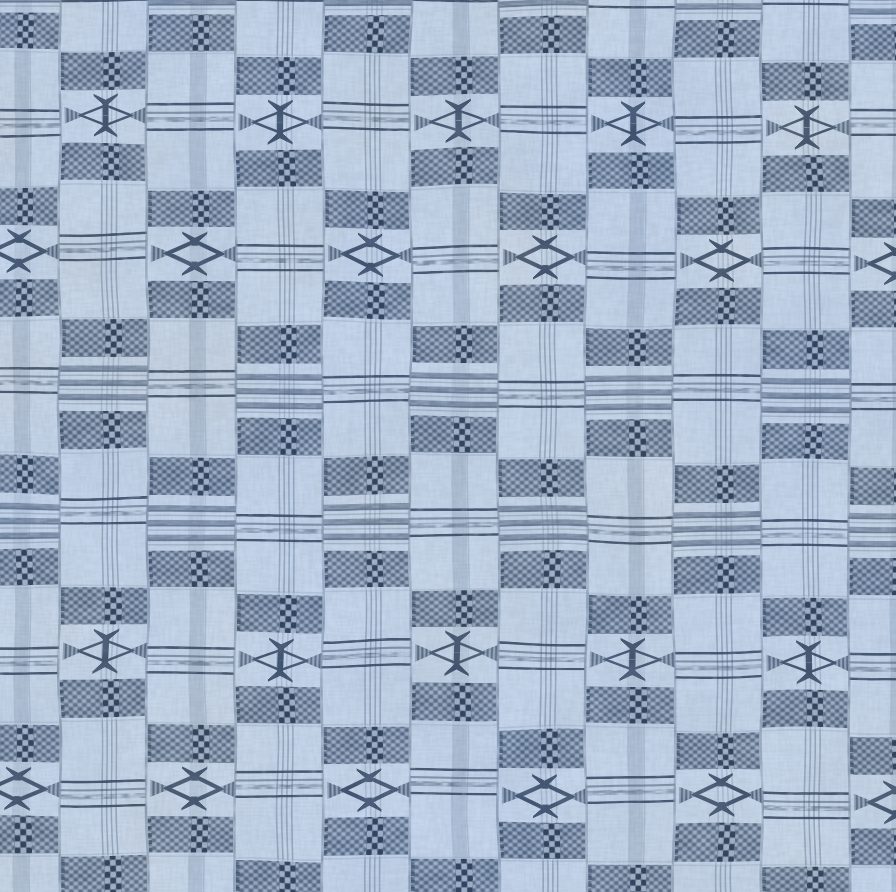
Reproduce this pattern procedurally as a Shadertoy shader.

```glsl
// Indigo strip-woven cloth: offset checkered blocks with woven bands, diamonds and fine stripes
const float STRIPS = 10.21;      // strips across the canvas
const float BLOCK = 1.525;       // block height in strip widths
const float PI = 3.14159265;
const vec3 PALE = vec3(0.75, 0.81, 0.885);
const vec3 GREY = vec3(0.50, 0.57, 0.66);
const vec3 INDIGO = vec3(0.36, 0.43, 0.53);
const vec3 DEEP = vec3(0.20, 0.27, 0.37);

float hash(vec2 p) {
    return fract(sin(dot(p, vec2(127.1, 311.7))) * 43758.55);
}

float noise(vec2 p) {
    vec2 i = floor(p), f = fract(p);
    f = f * f * (3.0 - 2.0 * f);
    return mix(mix(hash(i), hash(i + vec2(1, 0)), f.x),
               mix(hash(i + vec2(0, 1)), hash(i + vec2(1, 1)), f.x), f.y);
}

// Coverage of the region where d is negative
float fill(float d, float px) { return clamp(0.5 - d / px, 0.0, 1.0); }

float bar(float x, float center, float halfWidth, float px) {
    return fill(abs(x - center) - halfWidth, px);
}

float checks(vec2 p, vec2 size, float contrast) {
    vec2 s = sin(p * PI / size);
    return clamp(0.5 + contrast * s.x * s.y, 0.0, 1.0);
}

// Dense checked weave with a bolder column of checks
vec3 bandWeave(vec2 f, float worn, float px) {
    float fine = checks(f, vec2(0.052, 0.044), 0.75);
    vec3 color = mix(INDIGO, vec3(0.64, 0.70, 0.78), fine * 0.85 + 0.25 * (worn - 0.5));
    float bold = checks(f - vec2(0.5, 0.0), vec2(0.065, 0.068), 1.6);
    color = mix(color, mix(DEEP, vec3(0.62, 0.68, 0.76), bold), bar(f.x, 0.597, 0.097, px));
    float dash = smoothstep(-0.3, 0.3, sin(f.y * 75.0));
    return mix(color, DEEP, 0.65 * dash * bar(f.x, 0.035, 0.022, px));
}

// Vertical threads: four fine lines or a soft broad stripe
float warpLines(float x, bool soft, float px) {
    float ink = soft ? 0.35 * bar(x, 0.56, 0.085, px) : 0.0;
    for (int i = 0; i < 4; i++) {
        ink = max(ink, bar(x, 0.49 + 0.056 * float(i), 0.009, px) * (soft ? 0.4 : 0.75));
    }
    return ink;
}

// Two dark lines around a speckled grey one
float weftLines(float y, float center, float speckle, float px) {
    float ink = bar(y, center - 0.14, 0.014, px) + bar(y, center + 0.14, 0.013, px);
    ink *= 0.65 + 0.5 * speckle;
    ink += 0.45 * bar(y, center - 0.045, 0.012, px);
    return ink + 0.5 * speckle * bar(y, center + 0.03, 0.028, px);
}

float stripes(float y, float speckle, float px) {
    float ink = 0.0;
    for (int i = 0; i < 3; i++) {
        float center = 0.595 + 0.162 * float(i);
        ink += (0.5 + 0.25 * speckle) * bar(y, center, 0.034, px);
        ink += 0.4 * bar(y, center + 0.03, 0.01, px);
        ink += 0.3 * bar(y, center + 0.078, 0.008, px);
    }
    return ink;
}

// Diamond outline with flared tips, horned ends and an optional stem
float diamondMotif(vec2 q, bool stem, float px) {
    q = abs(q);
    vec2 radius = vec2(0.30, stem ? 0.115 : 0.14);
    float edge = (q.x / radius.x + q.y / radius.y - 1.0) / length(1.0 / radius);
    float ink = fill(abs(edge) - (stem ? 0.014 : 0.023), px);
    float tip = max(abs(q.x - 0.38) - 0.1, q.y - 0.018 - 0.42 * max(q.x - 0.29, 0.0));
    ink = max(ink, fill(tip, px) * (0.6 + 0.25 * sin(q.x * 130.0)));
    float horn = max(q.x - 0.035 - 1.1 * max(q.y - 0.13, 0.0), q.y - 0.18 - 0.5 * q.x);
    horn = max(horn, (stem ? 0.0 : 0.09) - q.y);
    return max(ink, fill(max(horn, q.x - 0.14), px));
}

void mainImage(out vec4 fragColor, in vec2 fragCoord) {
    float px = STRIPS / iResolution.x;
    vec2 p = vec2(fragCoord.x, iResolution.y - fragCoord.y) * px;

    // Strips hang a little unevenly
    vec2 cloth = p + 0.045 * (vec2(noise(p * 1.3), noise(p * 1.1 + 30.0)) - 0.5);
    float x = cloth.x - 0.68;
    float col = floor(x);
    float y = cloth.y - 0.585 - 0.016 * col - 0.06 * (hash(vec2(col, 4.0)) - 0.5);
    float row = floor(y / BLOCK);
    vec2 f = vec2(x - col, y - row * BLOCK);
    float chance = hash(vec2(col, row));
    bool patterned = mod(col + row, 2.0) < 0.5;
    bool soft = mod(mod(col, 5.0), 3.0) == 1.0;
    float speckle = noise(p * vec2(14.0, 45.0));
    float worn = noise(p * vec2(5.0, 8.0) + 7.0);

    // Ground cloth and its warp
    vec3 color = PALE * (0.985 + 0.03 * noise(p * 1.7));
    color = mix(color, GREY, warpLines(f.x, soft, px) * (patterned ? 0.5 : 0.9));

    if (patterned) {
        float shift = 0.05 * (chance - 0.5);
        if (mod(row, 4.0) < 1.5) {
            vec2 q = f - vec2(0.53, 0.76 + shift);
            color = mix(color, DEEP + 0.07 * worn, 0.9 * diamondMotif(q, mod(row, 2.0) < 0.5, px));
        } else {
            color = mix(color, INDIGO, min(stripes(f.y - shift, speckle, px), 0.85));
        }
        float band = max(bar(f.y, 0.24 + shift * 0.5, 0.215, px), bar(f.y, 1.28 + shift * 0.5, 0.21, px));
        color = mix(color, bandWeave(f, worn, px), band * bar(f.x, 0.5, 0.485, px));
    } else {
        float center = 0.76 + 0.2 * (chance - 0.5);
        color = mix(color, DEEP, min(weftLines(f.y, center, speckle, px), 0.85));
    }

    // Seams between strips and block edges
    float seam = bar(abs(f.x - 0.5), 0.5, 0.014, px);
    color = mix(color, GREY, seam * (0.35 + 0.5 * noise(p * vec2(3.0, 9.0))));
    float blockEdge = bar(abs(f.y - 0.5 * BLOCK), 0.5 * BLOCK, 0.009, px);
    color = mix(color, GREY, 0.25 * blockEdge);

    // Thread grain, faded patches and faint blue tint
    float grain = noise(p * vec2(48.0, 11.0)) + noise(p * vec2(11.0, 48.0)) - 1.0;
    color *= 1.0 + 0.035 * grain;
    color += vec3(-0.02, -0.005, 0.025) * (noise(p * vec2(1.2, 0.7) + 11.0) - 0.4);
    fragColor = vec4(color, 1.0);
}
```
